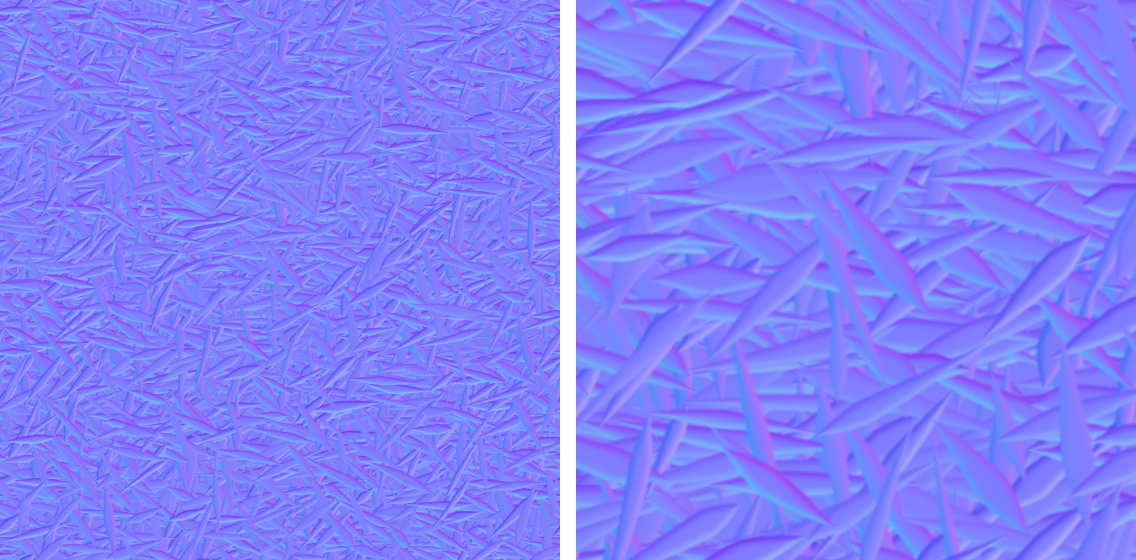
Left, the full canvas; right, a detail of the centre.
This texture map is drawn by a WebGL 1 fragment shader. Its source:

```glsl
precision highp float;
uniform vec2 u_resolution;

#define GRID 14.0          // cells across the tile
#define LAYERS 18          // blades stacked in every cell
#define MIN_LENGTH 0.030   // half length of a blade
#define MAX_LENGTH 0.070
#define MIN_WIDTH 0.005    // half width of a blade
#define MAX_WIDTH 0.0105
#define BEVEL 0.0036       // width of the sloping rim
#define SOFTNESS 0.0016    // blur of the outline
#define STEEPNESS 0.56     // slope of the rim
#define TILT 0.045         // random lean of a whole blade
#define BEND 1.6           // curvature of the spine
#define SIDE_GAIN 0.85     // horizontal share of the relief

const float PI = 3.14159;

vec4 hash4(vec3 p) {
  vec4 q = fract(p.xyzx * vec4(0.1031, 0.1030, 0.0973, 0.1099));
  q += dot(q, q.wzxy + 33.33);
  return fract((q.xxyz + q.yzzw) * q.zywx);
}

// Half width of a lance along t in -1..1, widest at peak
float lanceProfile(float t, float peak) {
  float u = t < peak ? (t + 1.0) / (peak + 1.0) : (1.0 - t) / (1.0 - peak);
  return u * (1.5 - 0.5 * u);
}

// Lays one blade over the slope gathered so far
vec2 layBlade(vec2 slope, vec2 offset, vec4 shape, vec4 look) {
  float angle = PI * shape.z;
  angle -= 0.22 * sin(2.0 * angle) + 0.12;
  vec2 along = vec2(cos(angle), sin(angle));
  vec2 across = vec2(-along.y, along.x);

  float halfLength = mix(MIN_LENGTH, MAX_LENGTH, shape.w);
  float x = dot(offset, along);
  float t = x / halfLength;
  if (abs(t) >= 1.0) return slope;

  float y = dot(offset, across) + BEND * (look.x - 0.5) * x * x;
  float halfWidth = mix(MIN_WIDTH, MAX_WIDTH, look.y);
  float inside = halfWidth * lanceProfile(t, look.z * 1.2 - 0.6) - abs(y);
  if (inside <= -SOFTNESS) return slope;

  // Flat top with a rim that falls away to both sides
  float depth = max(inside, 0.0) / BEVEL;
  float rim = exp(-depth * depth) * STEEPNESS * mix(0.3, 1.25, look.w);
  float side = y / (abs(y) + 0.0008);
  vec2 bladeSlope = across * side * rim;
  bladeSlope += TILT * (look.xw + look.zy - 1.0);
  return mix(slope, bladeSlope, smoothstep(-SOFTNESS, SOFTNESS, inside));
}

void main() {
  vec2 p = gl_FragCoord.xy / u_resolution.y;
  vec2 home = floor(p * GRID);
  vec2 slope = vec2(0.0);

  // Paint the layers from bottom to top
  for (int layer = 0; layer < LAYERS; layer++) {
    for (int j = -1; j <= 1; j++) {
      for (int i = -1; i <= 1; i++) {
        vec2 cell = home + vec2(float(i), float(j));
        vec3 seed = vec3(mod(cell, GRID), float(layer)) + 1.0;
        vec4 shape = hash4(seed);
        vec4 look = hash4(seed + vec3(37.0, 61.0, 83.0));
        slope = layBlade(slope, p - (cell + shape.xy) / GRID, shape, look);
      }
    }
  }

  // Encode the normal, with green pointing down
  vec3 normal = normalize(vec3(slope.x * SIDE_GAIN, -slope.y, 1.0));
  gl_FragColor = vec4(normal * 0.5 + 0.5, 1.0);
}
```
